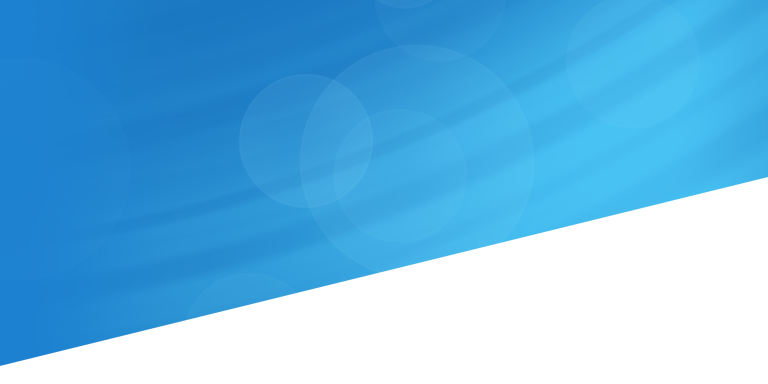
Reproduce this background procedurally as a Shadertoy shader.

```glsl
// Blue banner cut by a slanted white wedge: a diagonal gradient is crossed by
// broad concentric light streaks and overlaid with faint translucent discs.
// Lengths are in canvas heights, so x runs from 0 to 2 on a 2:1 canvas.

#define DEEP_BLUE vec3(0.100, 0.465, 0.755)
#define SKY_BLUE vec3(0.275, 0.745, 0.940)
#define LEFT_BLUE vec3(0.110, 0.505, 0.815)
#define STREAK_CENTER vec2(-0.50, 4.36)
#define STREAK_STRENGTH 0.13
#define EDGE_START 0.047
#define EDGE_SLOPE 0.246
#define RIM_WIDTH 0.007

// Disc: center x, center y, radius, opacity
const vec4 DISCS[8] = vec4[8](
    vec4(0.797, 0.633, 0.174, 0.060),
    vec4(1.086, 0.578, 0.305, 0.050),
    vec4(1.042, 0.542, 0.174, 0.030),
    vec4(1.648, 0.840, 0.174, 0.035),
    vec4(1.146, 1.010, 0.170, 0.025),
    vec4(1.055, 1.110, 0.132, 0.040),
    vec4(0.650, 0.115, 0.174, 0.030),
    vec4(0.050, 0.560, 0.290, 0.012));

// Shadow band: radius, half width, darkness
const vec3 BANDS[5] = vec3[5](
    vec3(3.810, 0.045, 0.09),
    vec3(4.035, 0.020, 0.11),
    vec3(4.175, 0.040, 0.13),
    vec3(4.310, 0.020, 0.05),
    vec3(4.450, 0.055, 0.12));

float hash(float n) {
    return fract(sin(n * 127.1) * 43758.5453);
}

// Random plateaus joined by short ramps
float steppedNoise(float x) {
    float cell = floor(x);
    return mix(hash(cell), hash(cell + 1.0), smoothstep(0.55, 1.0, x - cell));
}

// Brightness change across the curved streaks
float streaks(vec2 p) {
    float sum = 0.0;
    float weight = 0.5;
    float frequency = 9.0;
    for (int i = 0; i < 3; i++) {
        vec2 center = STREAK_CENTER + vec2(0.12 * float(i), 0.0);
        float r = length(p - center);
        sum += weight * (steppedNoise(r * frequency + 17.0 * float(i)) - 0.5);
        weight *= 0.6;
        frequency *= 2.1;
    }
    sum *= STREAK_STRENGTH;

    float radius = length(p - STREAK_CENTER);
    for (int i = 0; i < 5; i++) {
        float offset = abs(radius - BANDS[i].x);
        sum -= BANDS[i].z * (1.0 - smoothstep(0.4, 1.3, offset / BANDS[i].y));
    }
    return sum;
}

// Translucent white of all discs, slightly denser at the rim
float discLight(vec2 p, float pixel) {
    float light = 0.0;
    for (int i = 0; i < 8; i++) {
        float d = length(p - DISCS[i].xy) - DISCS[i].z;
        float inside = 1.0 - smoothstep(-pixel, pixel, d);
        float fill = 0.55 + 0.45 * smoothstep(-DISCS[i].z, 0.0, d);
        float rim = 0.45 * smoothstep(-RIM_WIDTH, 0.0, d);
        light += DISCS[i].w * inside * (fill + rim);
    }
    return light;
}

void mainImage(out vec4 fragColor, in vec2 fragCoord) {
    float pixel = 1.0 / iResolution.y;
    vec2 p = fragCoord * pixel;
    p.x *= 2.0 * iResolution.y / iResolution.x;

    // Base gradient: brighter outward and to the right, dimmer at the far edge
    float radius = length(p - STREAK_CENTER);
    float across = mix(0.35, 1.0, smoothstep(0.35, 1.65, p.x));
    float tone = smoothstep(3.58, 4.20, radius) * across;
    tone -= 0.30 * smoothstep(1.72, 2.08, p.x);
    tone += 0.05 + streaks(p);
    vec3 color = mix(DEEP_BLUE, SKY_BLUE, clamp(tone, -0.05, 1.05));

    // Calm, even blue on the left side
    color = mix(LEFT_BLUE, color, smoothstep(0.04, 0.50, p.x));

    color = mix(color, vec3(0.60, 0.90, 1.0), discLight(p, pixel) * 1.5);

    // White wedge below the slanted edge
    float edge = (p.y - EDGE_START - EDGE_SLOPE * p.x) * inversesqrt(1.0 + EDGE_SLOPE * EDGE_SLOPE);
    color = mix(vec3(1.0), color, smoothstep(-0.7 * pixel, 0.7 * pixel, edge));

    fragColor = vec4(color, 1.0);
}
```
